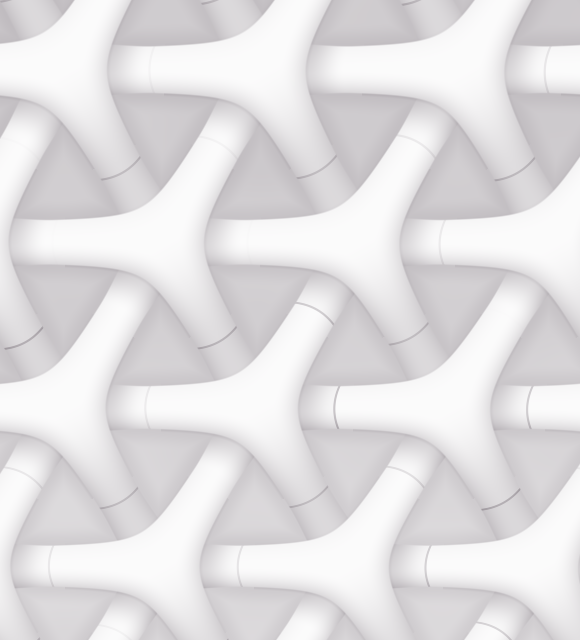
Reproduce this pattern procedurally as a Shadertoy shader.

```glsl
// Woven lattice of smooth white three-armed struts over pale grey hollows.
// Each triangular-lattice cell draws the three arms arriving from its neighbours,
// then its own hub on top, so every arm tucks under the next hub.

float hash(vec2 p) {
    return fract(sin(dot(p, vec2(127.1, 311.7))) * 43758.5453);
}

float noise(vec2 p) {
    vec2 i = floor(p), f = fract(p);
    f = f * f * (3.0 - 2.0 * f);
    return mix(mix(hash(i), hash(i + vec2(1, 0)), f.x),
               mix(hash(i + vec2(0, 1)), hash(i + vec2(1, 1)), f.x), f.y);
}

// Unit directions of the gaps between arms: 0, 120 and 240 degrees
vec2 gapDir(int i) {
    float a = float(i) * 2.0944;
    return vec2(cos(a), sin(a));
}

// Centre of the nearest hub in a triangular lattice of unit spacing
vec2 nearestHub(vec2 q) {
    vec2 s = vec2(1.0, 1.7321);
    vec2 a = floor(q / s + 0.5) * s;
    vec2 b = (floor(q / s) + 0.5) * s;
    return distance(q, a) < distance(q, b) ? a : b;
}

// One strut around its hub: x = signed distance, y = tone, zw = outward normal
vec4 strut(vec2 p, vec2 hub) {
    float u = -1e3;
    vec2 gap = vec2(1, 0);
    for (int i = 0; i < 3; i++) {
        vec2 d = gapDir(i);
        if (dot(p, d) > u) { u = dot(p, d); gap = d; }
    }
    vec2 side = vec2(-gap.y, gap.x);
    float v = dot(p, side);
    float bend = sqrt(v * v + 0.029);
    float along = 0.5 * u + 0.866 * abs(v);
    float across = 0.866 * u - 0.5 * abs(v);

    // Hyperbolic edge between two arms, with a slight flare at the tips
    float d = 0.866 * u - 0.5 * bend - 0.098 - 0.02 * smoothstep(0.55, 0.9, along);
    d = max(d, along - 1.0);
    vec2 n = normalize(0.866 * gap - 0.5 * v / bend * side);

    // Light from above: the falling arm greys, rounded undersides darken
    float tone = 0.985 - 0.115 * smoothstep(-0.02, 0.6, dot(p, vec2(0.5, -0.866)));
    float rim = 1.0 - clamp(-d / 0.115, 0.0, 1.0);
    tone -= rim * rim * (0.08 - 0.06 * dot(n, vec2(-0.35, 0.94)));

    // Curved sleeve seam, different on every arm
    vec2 arm = 0.5 * gap + 0.866 * (v < 0.0 ? -1.0 : 1.0) * side;
    vec2 id = floor(hub * vec2(2.0, 1.1547) + 0.5);
    float r = hash(id * 3.0 + floor(arm * 2.0 + 0.5));
    float seam = along + 1.8 * across * across - 0.55 - 0.05 * r;
    float falling = smoothstep(0.3, 0.9, dot(arm, vec2(0.5, -0.866)));
    float strength = max(r * r * r, 0.6 * falling);
    tone -= 0.2 * strength * (1.0 - smoothstep(0.002, 0.009, abs(seam)));
    tone -= 0.02 * strength * smoothstep(0.0, 0.01, seam);
    return vec4(d, tone, n);
}

void mainImage(out vec4 fragColor, in vec2 fragCoord) {
    vec2 uv = fragCoord / iResolution.y;

    // Lattice coordinates, rows tightening slightly towards the bottom
    float down = 0.891 - uv.y;
    float row = down / 0.276;
    row += 0.024 * row * row;
    vec2 q = vec2((uv.x - 0.1016) / (0.3105 - 0.019 * down), -0.866 * row);
    float px = 3.3 / iResolution.y;

    vec2 hub = nearestHub(q);
    vec2 p = q - hub;
    vec4 top = strut(p, hub);

    // Arriving arms, shaded where the hub overhangs them
    float nearest = top.x, cover = 0.0, armTone = 0.0;
    float shade = 1.0 - smoothstep(-0.02, 0.17, top.x);
    shade *= 0.5 - 0.5 * dot(top.zw, vec2(-0.5, 0.866));
    for (int i = 0; i < 3; i++) {
        vec2 g = gapDir(i);
        vec4 arm = strut(p - g, hub + g);
        float mask = smoothstep(px, -px, arm.x);
        armTone = mix(armTone, arm.y - 0.2 * shade, mask);
        armTone = cover > 0.0 || mask <= 0.0 ? armTone : arm.y - 0.2 * shade;
        cover = max(cover, mask);
        nearest = min(nearest, arm.x);
    }

    // Hollow: soft clouds, contact shadow, paler towards the bottom
    float tone = mix(0.86, 0.805, smoothstep(0.0, 0.8, uv.y));
    tone += 0.025 * (noise(q * vec2(3.0, 4.0)) - 0.5);
    tone -= 0.045 * (1.0 - smoothstep(0.0, 0.11, nearest));

    // Layers from back to front, with a fine crease under the hub edge
    tone = mix(tone, armTone, cover);
    tone -= 0.05 * (1.0 - smoothstep(0.0, 0.018, top.x)) * (0.6 - 0.4 * top.w);
    tone = mix(tone, top.y, smoothstep(px, -px, top.x));

    // Cool, faintly violet greys
    vec3 col = tone + (1.0 - tone) * vec3(0.02, -0.045, 0.015);
    fragColor = vec4(clamp(col, 0.0, 1.0), 1.0);
}
```
